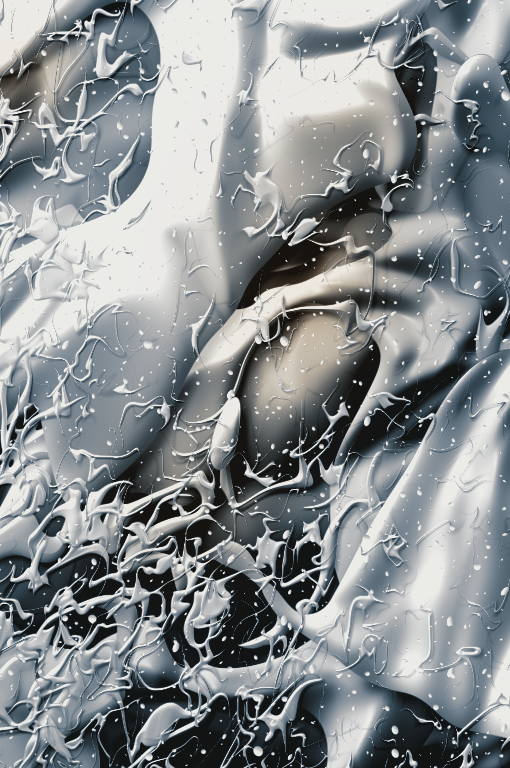
Write a Shadertoy shader that draws this texture.

```glsl
const int LAYERS = 6;
// Back wall, rear sheets, web, front sheets, fine strands, spray
const float SCALE[6] = float[](3.2, 4.2, 10.0, 4.0, 20.0, 34.0);
const float BASE_TONE[6] = float[](0.40, 0.52, 0.62, 0.68, 0.74, 0.74);
const vec3 COOL[5] = vec3[](vec3(0.07, 0.08, 0.08), vec3(0.20, 0.28, 0.33),
    vec3(0.45, 0.51, 0.56), vec3(0.69, 0.70, 0.71), vec3(0.92, 0.92, 0.91));
const vec3 WARM[5] = vec3[](vec3(0.09, 0.07, 0.05), vec3(0.27, 0.22, 0.17),
    vec3(0.45, 0.40, 0.34), vec3(0.74, 0.67, 0.57), vec3(0.93, 0.91, 0.87));
const vec2 SPINE[5] = vec2[](vec2(0.09, 0.30), vec2(0.14, 0.49),
    vec2(0.23, 0.64), vec2(0.35, 0.77), vec2(0.50, 0.82));
const vec2 FLOW = vec2(0.5, 0.866);
const vec2 TO_LIGHT = vec2(-0.55, 0.835);
const vec2 HOLLOW = vec2(0.39, 0.57);
const float STRETCH = 0.68;
const float STRAND_WIDTH = 0.15;
const float RELIEF = 0.5;
const float SHADOW = 0.26;
const float CONTRAST = 1.2;
const float STEP = 0.0015;

vec2 hash2(vec2 p) {
    vec3 q = fract(p.xyx * vec3(0.1031, 0.1030, 0.0973));
    q += dot(q, q.yzx + 33.33);
    return fract((q.xx + q.yz) * q.zy);
}

float corner(vec2 cell, vec2 f, vec2 o) {
    return dot(hash2(cell + o) * 2.0 - 1.0, f - o);
}

float noise(vec2 p) {
    vec2 c = floor(p), f = p - c;
    vec2 u = f * f * f * (f * (f * 6.0 - 15.0) + 10.0);
    return 1.3 * mix(mix(corner(c, f, vec2(0, 0)), corner(c, f, vec2(1, 0)), u.x),
                     mix(corner(c, f, vec2(0, 1)), corner(c, f, vec2(1, 1)), u.x), u.y);
}

float blob(vec2 p, vec2 center, vec2 radius) {
    vec2 d = (p - center) / radius;
    return exp(-dot(d, d));
}

float spineDistance(vec2 p) {
    float d = 1.0;
    for (int i = 0; i < 4; i++) {
        vec2 a = p - SPINE[i], b = SPINE[i + 1] - SPINE[i];
        d = min(d, length(a - b * clamp(dot(a, b) / dot(b, b), 0.0, 1.0)));
    }
    return d;
}

// How much liquid each layer holds at a place
float region(vec2 p, int layer) {
    float hollow = blob(p, HOLLOW - vec2(0.0, 0.05), vec2(0.12, 0.19));
    float left = blob(p, vec2(0.02, 0.62), vec2(0.13, 0.30));
    float spray = blob(p, vec2(0.06, 0.12), vec2(0.24, 0.22));
    float pit = blob(p, vec2(0.28, 0.27), vec2(0.16, 0.13));
    float top = blob(p, vec2(0.25, 0.90), vec2(0.20, 0.15));
    if (layer == 1) return 0.12 + 0.5 * blob(p, vec2(0.62, 0.62), vec2(0.19, 0.40))
        + 0.4 * top + 0.3 * left - 0.65 * hollow - 0.5 * pit - 0.4 * spray;
    if (layer == 2) return -0.1 + 0.7 * pit + 0.4 * spray + 0.4 * left
        + 0.6 * blob(p, vec2(0.46, 0.84), vec2(0.09)) + 0.5 * blob(p, vec2(0.38, 0.08), vec2(0.2, 0.15));
    if (layer == 3) {
        float d = spineDistance(p) / 0.07;
        return -0.16 + 0.6 * exp(-d * d) + 0.35 * blob(p, vec2(0.20, 0.45), vec2(0.10, 0.12))
            + 0.6 * blob(p, vec2(0.59, 0.19), vec2(0.16, 0.18)) + 0.45 * top
            + 0.2 * left - 0.45 * hollow - 0.3 * spray - 0.3 * pit;
    }
    return -0.2 + 0.75 * spray + 0.65 * left + 0.45 * pit
        + 0.4 * blob(p, vec2(0.14, 0.90), vec2(0.07));
}

// Signed coverage and height of one liquid layer
vec2 film(vec2 p, int layer) {
    float scale = SCALE[layer];
    vec2 q = vec2(dot(p, vec2(FLOW.y, -FLOW.x)), dot(p, FLOW) * STRETCH) * scale + 17.3 * float(layer);
    for (int k = 0; k < 2; k++)
        q += 0.42 * vec2(noise(q + 1.7), noise(q.yx + 8.3));
    float n = noise(q) + 0.3 * noise(q * 2.1 + 4.0);
    float m = noise(q * 0.7 + 31.0);
    bool strand = layer == 2 || layer > 3;
    float round_ = strand ? 18.0 : 11.0;
    float cover = strand ? STRAND_WIDTH * (1.6 * m + region(p, layer)) - abs(n) : n + region(p, layer);
    if (layer == 0) cover = 1.0;
    float lift = 1.5 * (1.0 - exp(-round_ * max(cover, 0.0))) / round_;
    float crease = noise(q * 1.3 + 12.0);
    float body = 0.75 * sqrt(crease * crease + 0.008) + 0.55 * m + 0.13 * noise(q * 3.4 + 2.0);
    return vec2(cover, (lift + (strand ? 0.2 : layer == 0 ? 0.5 : 1.0) * body) / scale);
}

vec3 ramp(vec3 colors[5], float tone) {
    float s = clamp(tone, 0.0, 1.0) * 4.0;
    int i = min(int(s), 3);
    return mix(colors[i], colors[i + 1], s - float(i));
}

void mainImage(out vec4 fragColor, in vec2 fragCoord) {
    vec2 p = fragCoord / iResolution.y;
    float pixel = 1.0 / iResolution.y;
    float warmth = clamp(blob(p, HOLLOW + vec2(0.0, 0.07), vec2(0.13, 0.17)) + 0.8 * blob(p, vec2(0.46, 0.85), vec2(0.09))
        + blob(p, vec2(0.02, 0.92), vec2(0.07, 0.10)) + 0.6 * blob(p, vec2(0.24, 0.36), vec2(0.13, 0.14)), 0.0, 1.0);
    float light = 0.14 * blob(p, vec2(0.08, 0.68), vec2(0.25, 0.3)) + 0.08 * blob(p, vec2(0.58, 0.2), vec2(0.15))
        - 0.15 * blob(p, vec2(0.64, 0.65), vec2(0.18, 0.35)) - 0.1 * blob(p, vec2(0.1, 0.05), vec2(0.3, 0.2));
    float dark = 0.36 * blob(p, vec2(0.28, 0.29), vec2(0.2, 0.12)) + 0.3 * blob(p, vec2(0.1, 0.93), vec2(0.09))
        + 0.25 * blob(p, vec2(0.3, 0.08), vec2(0.4, 0.2));
    float tone = 0.0, warm = 0.0;

    // Lit layers from back to front, each shading the one below
    for (int i = 0; i < LAYERS; i++) {
        vec2 f = film(p, i);
        vec2 fx = (film(p + vec2(STEP, 0), i) - f) / STEP;
        vec2 fy = (film(p + vec2(0, STEP), i) - f) / STEP;
        vec2 slope = vec2(fx.y, fy.y);
        vec3 normal = normalize(vec3(-slope, 1.0));
        float shine = pow(max(dot(normal, normalize(vec3(TO_LIGHT * 0.6, 1.0))), 0.0), 40.0);
        float lit = BASE_TONE[i] + light + RELIEF * dot(normal.xy, TO_LIGHT) + 0.14 * shine;
        if (i == 0) lit -= dark;
        float edge = length(vec2(fx.x, fy.x)) * pixel + 0.0001;
        float mask = smoothstep(-edge, edge, f.x);
        float shade = film(p + TO_LIGHT * 0.07 / SCALE[i], i).x;
        tone -= SHADOW * smoothstep(-0.07, 0.09, shade) * step(1.0, float(i));
        tone = mix(max(tone, 0.0), lit, mask);
        warm = mix(warm, warmth * mix(1.0, 0.15, float(i) / 5.0), mask);
    }

    // Flying droplets, elongated at random angles
    for (int k = 0; k < 3; k++) {
        vec2 q = p * (28.0 + 19.0 * float(k)) + 9.7 * float(k);
        vec2 cell = floor(q), h = hash2(cell + 50.0), r = hash2(cell + 91.0);
        vec2 d = q - cell - 0.35 - 0.3 * h;
        vec2 axis = normalize(r - 0.5 + 0.001);
        d = vec2(dot(d, axis), dot(d, vec2(-axis.y, axis.x)) * (1.0 + r.x));
        float size = 0.05 + 0.14 * r.y * r.y;
        float soft = pixel * (28.0 + 19.0 * float(k));
        float drop = (1.0 - smoothstep(size - soft, size + soft, length(d))) * step(h.x, 0.32);
        tone = mix(tone, 0.88 + 0.3 * dot(d, TO_LIGHT) / size, drop);
        warm *= 1.0 - 0.8 * drop;
    }

    tone = 0.5 + (tone - 0.5) * CONTRAST;
    fragColor = vec4(mix(ramp(COOL, tone), ramp(WARM, tone), warm), 1.0);
}
```
